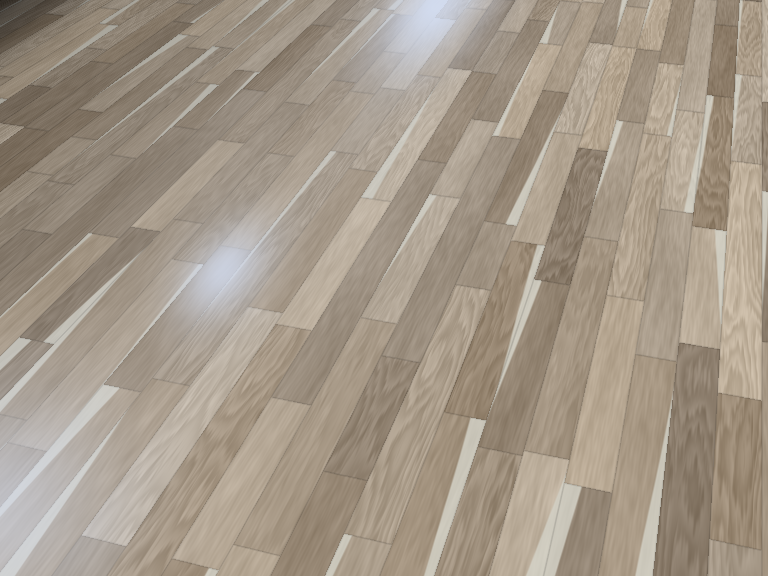
A Shadertoy shader for this texture:

```glsl
float hash(vec2 p) {
    vec3 q = fract(p.xyx * vec3(0.1031, 0.1030, 0.0973));
    q += dot(q, q.yzx + 33.33);
    return fract((q.x + q.y) * q.z);
}

float corner(vec2 cell, vec2 offset) {
    float angle = 6.2832 * hash(cell);
    return dot(vec2(cos(angle), sin(angle)), offset);
}

float gradientNoise(vec2 p) {
    vec2 i = floor(p), f = fract(p), e = vec2(1, 0);
    vec2 s = f * f * f * (f * (f * 6.0 - 15.0) + 10.0);
    return mix(mix(corner(i, f), corner(i + e.xy, f - e.xy), s.x),
               mix(corner(i + e.yx, f - e.yx), corner(i + e.xx, f - e.xx), s.x), s.y);
}

// Soft reflection stretched towards the vanishing point
float glow(vec2 p, vec2 centre, vec2 size, vec2 vanish) {
    vec2 axis = normalize(vanish - centre), d = p - centre;
    vec2 q = vec2(d.x * axis.y - d.y * axis.x, dot(d, axis)) / size;
    return exp(-dot(q, q));
}

void mainImage(out vec4 fragColor, in vec2 fragCoord) {
    vec2 p = fragCoord / iResolution.y;
    float pixel = 1.2 / iResolution.y;

    // Perspective floor: strips run to the vanishing point
    vec2 vanish = vec2(1.323, 1.694);
    float depth = vanish.y - p.y;
    float dx = p.x - vanish.x;
    float across = dx / depth / 0.056 + 80.0;
    float row = floor(across);
    float x = across - row;
    float along = (1.0 + 0.13 * dx) / depth / 0.2 + 20.0 + 7.0 * hash(vec2(row, 3.0));
    float softX = pixel / (depth * 0.056);
    float softY = pixel * (1.0 + 0.13 * dx) / (depth * depth * 0.2);

    // Planks of random length within each strip
    float k = floor(along);
    if (along - k < 0.75 * hash(vec2(row, k))) k -= 1.0;
    float start = k + 0.75 * hash(vec2(row, k));
    float end = k + 1.0 + 0.75 * hash(vec2(row, k + 1.0));
    float t = (along - start) / (end - start);
    vec2 id = vec2(row, k);
    float tone = hash(id + 11.3);
    float figure = hash(id + 27.7);
    vec2 seed = 60.0 * vec2(hash(id + 5.1), hash(id + 8.9));

    vec3 wood = mix(vec3(0.54, 0.48, 0.41), vec3(0.74, 0.685, 0.61), tone);
    wood += vec3(0.015, 0.0, -0.02) * (hash(id + 41.0) - 0.4);

    // Fine streaks, broad bands and cathedral rings
    vec2 g = vec2(x, along);
    float warp = gradientNoise(g * vec2(1.3, 1.6) + seed);
    float streaks = gradientNoise(g * vec2(9.0, 5.0) + seed + 3.0 * warp)
                  + 0.8 * gradientNoise(g * vec2(19.0, 13.0) + seed.yx);
    float rings = sin(38.0 * warp + 9.0 * x + 3.0 * streaks);
    float grain = 0.055 * streaks + 0.06 * warp
                + 0.035 * rings * smoothstep(0.5, 0.9, figure);
    wood += grain * vec3(1.0, 1.03, 1.08);

    // Pale tapered sapwood slivers along one edge
    float edge = hash(id + 17.0) < 0.5 ? x : 1.0 - x;
    float taper = hash(id + 23.0) < 0.6 ? t : 1.0 - t;
    float width = mix(0.15, 0.5, hash(id + 31.0)) * (taper - 0.12) + 0.05 * warp;
    float sapwood = smoothstep(softX, -softX, edge - width) * step(hash(id + 37.0), 0.36);
    wood = mix(wood, vec3(0.82, 0.81, 0.765) + 0.3 * grain, 0.9 * sapwood);

    // Faint seams at sides and ends
    float side = min(x, 1.0 - x);
    float tip = min(along - start, end - along);
    float seam = max(smoothstep(1.3 * softX, 0.0, side), smoothstep(1.3 * softY, 0.0, tip));
    wood *= 1.0 - 0.13 * seam;

    // Shade towards the upper left, with a dark corner
    float shade = dot(p, vec2(-0.6, 0.8));
    wood *= 1.0 - 0.2 * smoothstep(0.1, 0.75, shade);
    wood *= mix(1.0, 0.36, smoothstep(0.66, 0.84, shade));

    // Window reflections, varying from plank to plank
    float gloss = 0.8 + 0.3 * hash(id + 53.0);
    float shine = 0.95 * glow(p, vec2(0.765, 1.0), vec2(0.075, 0.15), vanish)
                + 0.75 * glow(p, vec2(0.39, 0.53), vec2(0.06, 0.1), vanish)
                + 0.6 * glow(p, vec2(0.0, 0.1), vec2(0.2, 0.24), vanish);
    float haze = 0.28 * glow(p, vec2(0.48, 0.66), vec2(0.25, 0.5), vanish);
    wood = mix(wood, vec3(0.74, 0.74, 0.75), haze * gloss);
    wood = mix(wood, vec3(0.83, 0.87, 0.95), clamp(shine * gloss, 0.0, 0.95));

    fragColor = vec4(clamp(wood, 0.0, 1.0), 1.0);
}
```
